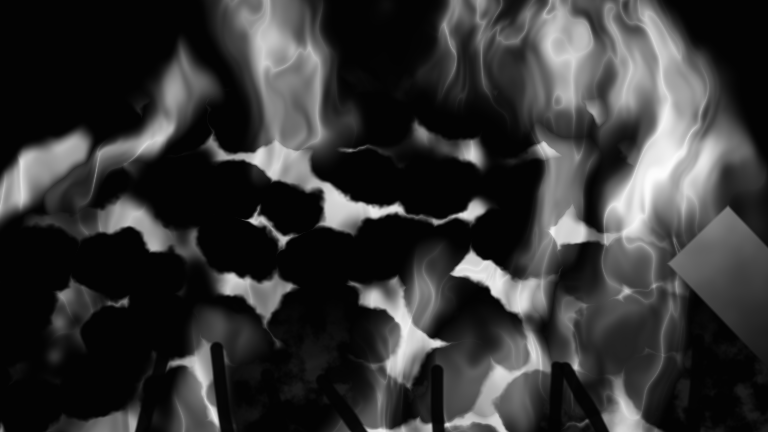
Reproduce this texture procedurally as a Shadertoy shader.

```glsl
// A monochrome bonfire: black coals heaped over glowing gaps, with flames above.
// Coals are jittered rough ellipses on a grid; flames are capsule-shaped heat
// zones bent by noise and filled with stretched, folded wisps.

float hash(vec2 p) {
    vec3 q = fract(vec3(p.xyx) * 0.1031);
    q += dot(q, q.yzx + 33.33);
    return fract((q.x + q.y) * q.z);
}

float noise(vec2 p) {
    vec2 i = floor(p), f = fract(p);
    f = f * f * (3.0 - 2.0 * f);
    return mix(mix(hash(i), hash(i + vec2(1, 0)), f.x),
               mix(hash(i + vec2(0, 1)), hash(i + vec2(1, 1)), f.x), f.y);
}

float fbm(vec2 p, int octaves) {
    float sum = 0.0, amp = 0.5;
    for (int i = 0; i < octaves; i++) {
        sum += amp * noise(p);
        p = mat2(1.6, 1.2, -1.2, 1.6) * p + 7.3;
        amp *= 0.5;
    }
    return sum / (1.0 - 2.0 * amp);
}

float segment(vec2 p, vec2 a, vec2 b) {
    vec2 ab = b - a;
    return length(p - a - ab * clamp(dot(p - a, ab) / dot(ab, ab), 0.0, 1.0));
}

// Heat of one flame: full along its spine, zero beyond its radius
float tongue(vec2 p, vec2 a, vec2 b, float radius) {
    return 1.0 - smoothstep(0.3, 1.25, segment(p, a, b) / radius);
}

float heatField(vec2 p) {
    float h = 0.75 * tongue(p, vec2(0.72, 0.75), vec2(0.64, 1.05), 0.13);
    h = max(h, 0.75 * tongue(p, vec2(1.07, 0.84), vec2(1.10, 1.05), 0.13));
    h = max(h, 0.85 * tongue(p, vec2(1.25, 0.86), vec2(1.40, 1.05), 0.17));
    h = max(h, 0.85 * tongue(p, vec2(1.58, 0.65), vec2(1.42, 0.92), 0.15));
    h = max(h, tongue(p, vec2(1.54, 0.52), vec2(1.43, 0.12), 0.13));
    h = max(h, 0.95 * tongue(p, vec2(0.84, 0.00), vec2(1.00, 0.28), 0.11));
    h = max(h, 0.80 * tongue(p, vec2(1.12, 0.00), vec2(1.22, 0.14), 0.11));
    h = max(h, tongue(p, vec2(0.45, 0.00), vec2(0.57, 0.22), 0.06));
    h = max(h, 0.85 * tongue(p, vec2(0.21, 0.57), vec2(0.42, 0.82), 0.06));
    h = max(h, 0.85 * tongue(p, vec2(0.00, 0.52), vec2(0.14, 0.62), 0.05));
    h = max(h, 0.65 * tongue(p, vec2(1.26, 0.34), vec2(1.31, 0.64), 0.08));
    return h;
}

// Stretched sheets with bright folds, roughly 0 to 1
float wisps(vec2 p, vec2 bend) {
    vec2 q = p + bend * vec2(0.25, 0.35);
    float body = smoothstep(0.25, 0.75, fbm(q * vec2(10.0, 4.0) + 4.0, 3));
    float fold = 1.0 - abs(2.0 * fbm(q * vec2(15.0, 5.0) + 31.0, 3) - 1.0);
    return 0.65 * body + 0.4 * pow(fold, 5.0);
}

// Distance to the nearest coal, negative inside
float coals(vec2 p) {
    float size = 0.16, d = 1.0;
    vec2 rough = vec2(fbm(p * 16.0, 4), fbm(p * 16.0 + 40.0, 4)) - 0.5;
    vec2 g = (p + rough * 0.05) / size, cell = floor(g);
    for (int y = -1; y <= 1; y++)
    for (int x = -1; x <= 1; x++) {
        vec2 id = cell + vec2(x, y);
        vec2 jitter = vec2(hash(id + 3.1), hash(id + 57.7));
        vec2 r = mix(vec2(0.44, 0.34), vec2(0.72, 0.52), jitter.yx);
        float angle = (hash(id + 91.3) - 0.5) * 2.2;
        vec2 v = g - id - 0.2 - 0.6 * jitter;
        v = mat2(cos(angle), -sin(angle), sin(angle), cos(angle)) * v;
        d = min(d, (length(v / r) - 1.0) * r.y * size);
    }
    return d;
}

void mainImage(out vec4 fragColor, in vec2 fragCoord) {
    vec2 p = fragCoord / iResolution.y;
    vec2 bend = vec2(fbm(p * vec2(6, 4), 3), fbm(p * vec2(6, 4) + 17.0, 3)) - 0.5;
    float wisp = wisps(p, bend);

    // Glowing gaps between the coals, fading to the left and above the heap
    float gap = smoothstep(-0.002, 0.012, coals(p));
    float heap = smoothstep(0.0, 0.15, 0.5 + p.x - p.y)
               * (1.0 - smoothstep(0.68, 0.86, p.y))
               * (1.0 - smoothstep(1.4, 1.6, p.x));
    float ember = smoothstep(0.33, 0.62, fbm(p * 7.0 + 12.0, 3));
    float light = gap * heap * ember * (0.3 + 0.8 * wisp) * mix(0.6, 1.15, smoothstep(0.1, 0.8, p.x));

    // Faint ash on the lower coals
    float ash = smoothstep(0.45, 0.75, fbm(p * 22.0, 4)) * (1.0 - smoothstep(0.1, 0.35, p.y));
    light += 0.12 * ash * smoothstep(0.4, 0.7, p.x);

    // Flames, partly hidden by coals low in the heap
    float heat = heatField(p + bend * vec2(0.25, 0.2));
    float flame = heat * (0.12 + 1.15 * wisp);
    float hidden = (1.0 - gap) * (1.0 - smoothstep(0.3, 0.6, p.y));
    light = max(light, flame * (1.0 - 0.5 * hidden));

    // White-hot heart
    float core = length((p + bend * 0.3 - vec2(1.62, 0.59)) * vec2(1.0, 1.15));
    light += (1.0 - smoothstep(0.04, 0.22, core)) * (0.55 + 0.5 * wisp);

    // Charred sticks along the bottom
    for (int i = 0; i < 8; i++) {
        vec2 id = vec2(i, 5);
        vec2 foot = vec2(0.3 + 0.18 * float(i) + 0.1 * hash(id), -0.03);
        vec2 tip = foot + vec2(0.2 * (hash(id + 9.0) - 0.6), 0.1 + 0.15 * hash(id + 23.0));
        float d = segment(p + bend * 0.03, foot, tip) - 0.014;
        light *= mix(0.06, 1.0, smoothstep(-0.003, 0.005, d));
    }

    // Slanted plank at the right, lit from its upper end
    vec2 v = mat2(0.69, 0.72, -0.72, 0.69) * (p - vec2(1.79, 0.275));
    vec2 edge = abs(v) - vec2(0.25, 0.095);
    float plank = 1.0 - smoothstep(-0.003, 0.005, max(edge.x, edge.y));
    float sheen = 0.5 * exp(-5.0 * (v.x + 0.25)) * (0.7 + 0.6 * fbm(p * 9.0, 3));
    light = mix(light, sheen, plank);

    light = 1.0 - exp(-1.3 * light * (0.55 + 0.9 * light));
    fragColor = vec4(vec3(0.012 + 0.98 * light), 1.0);
}
```
